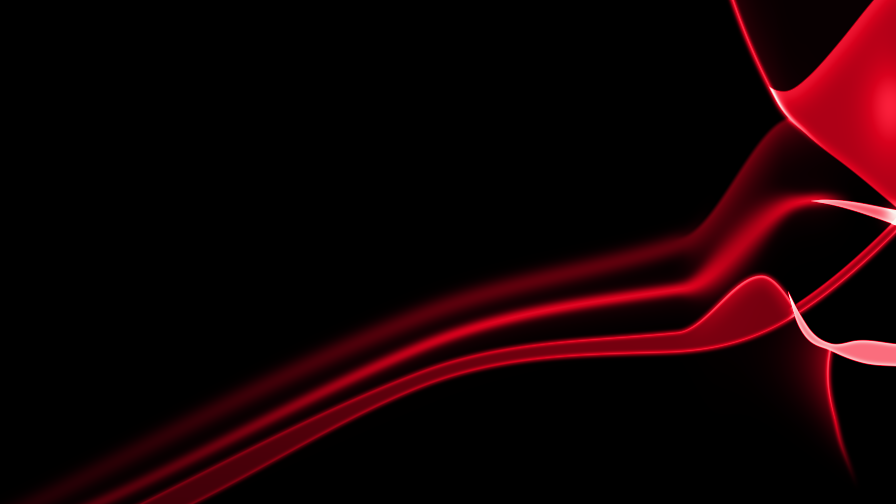
This background is drawn by a Shadertoy shader. Its source:

```glsl
// Glowing red silk ribbons sweeping across black into a folded knot at the right.

// Cubic between two nodes (position, value, slope), straight outside them.
float hermite(float x, vec3 a, vec3 b) {
    float h = b.x - a.x;
    float t = clamp((x - a.x) / h, 0.0, 1.0);
    return mix(a.y, b.y, t * t * (3.0 - 2.0 * t))
         + h * t * (1.0 - t) * (a.z * (1.0 - t) - b.z * t)
         + a.z * min(x - a.x, 0.0) + b.z * max(x - b.x, 0.0);
}

float spline(float x, vec3 a, vec3 b, vec3 c, vec3 d, vec3 e) {
    if (x < b.x) return hermite(x, a, b);
    if (x < c.x) return hermite(x, b, c);
    if (x < d.x) return hermite(x, c, d);
    return hermite(x, d, e);
}

// Signed distance above a spline, corrected for its slope.
float above(vec2 p, vec3 a, vec3 b, vec3 c, vec3 d, vec3 e) {
    float y = spline(p.x, a, b, c, d, e);
    float slope = (spline(p.x + 0.01, a, b, c, d, e) - y) / 0.01;
    return (p.y - y) * inversesqrt(1.0 + slope * slope);
}

float inside(float d) {
    float pixel = 9.0 / iResolution.y;
    return smoothstep(-pixel, pixel, d);
}

float glow(float d, float width) {
    return exp(-d * d / (width * width));
}

// Black through crimson to pale pink.
vec3 heat(float v) {
    float pale = clamp(v - 0.85, 0.0, 1.0);
    return vec3(min(v, 0.98), 0.95 * pale, 0.13 * min(v, 1.0) + 0.8 * pale);
}

void mainImage(out vec4 fragColor, in vec2 fragCoord) {
    vec2 p = fragCoord / iResolution.y * 9.0;
    float x = p.x;

    // Large fold in the upper right corner
    float fold = above(p, vec3(13.08, 9.0, -2.9), vec3(13.85, 7.23, -1.9),
        vec3(14.4, 6.6, -0.95), vec3(15.0, 6.12, -0.75), vec3(16.0, 5.3, -0.85));
    float hollow = above(p, vec3(13.6, 7.55, -0.9), vec3(14.0, 7.37, 0.0),
        vec3(14.4, 7.6, 0.9), vec3(15.0, 8.26, 1.2), vec3(15.6, 9.0, 1.15));
    float sheet = 0.68 + 0.25 * glow(hollow, 0.3) + 0.2 * glow(fold, 0.12)
        + 0.3 * glow(length((p - vec2(15.9, 7.1)) * vec2(1.3, 0.7)), 0.6)
        - 0.2 * smoothstep(0.5, 1.6, -hollow) * smoothstep(7.2, 8.8, p.y);
    float haze = 0.03 + 0.16 * exp(-max(fold, 0.0) / 0.3);
    float foldMask = inside(fold);
    float v = foldMask * mix(sheet, haze, inside(hollow));
    v += 0.9 * glow(fold, 0.05) * smoothstep(6.2, 7.2, p.y);

    // Upper strand opening into a dim veil
    float veil = above(p, vec3(0.0, -0.2, 0.5), vec3(7.5, 3.45, 0.4),
        vec3(12.2, 4.76, 0.33), vec3(14.0, 6.85, 0.5), vec3(16.0, 7.3, 0.2));
    float strand = mix(0.13, 0.36, smoothstep(0.0, 10.0, x)) * glow(veil + 0.09, 0.19);
    float drape = 0.5 * smoothstep(-0.05, 0.05, -veil) * exp(min(veil, 0.0) / 0.38);
    v += (1.0 - foldMask) * mix(strand, drape, smoothstep(11.9, 12.8, x));

    // Middle strand and the pale blade at its end
    float middle = above(p, vec3(1.5, -0.1, 0.45), vec3(7.5, 2.8, 0.42),
        vec3(12.2, 3.85, 0.15), vec3(14.2, 5.38, 0.25), vec3(16.0, 5.25, -0.2));
    float swell = smoothstep(12.0, 13.1, x) * (1.0 - smoothstep(13.3, 14.5, x));
    float power = mix(0.28, 0.75, smoothstep(2.0, 9.5, x)) - 0.2 * swell;
    float fade = 1.0 - smoothstep(14.5, 15.3, x);
    v += (1.0 - foldMask) * fade * (power * glow(middle, 0.11 + 0.17 * swell)
        + 0.22 * power * exp(-abs(middle + 0.05) / 0.22));
    float blade = p.y - hermite(x, vec3(14.3, 5.4, 0.0), vec3(16.0, 4.98, -0.35));
    float bladeMask = inside(-middle) * inside(blade) * smoothstep(14.2, 14.7, x);
    v = max(v, bladeMask * (1.2 + 0.4 * glow(middle, 0.05) + 0.3 * glow(blade, 0.05)));

    // Lower ribbon with its rounded crest, then the twist rising right
    float crest = above(p, vec3(2.5, 0.0, 0.5), vec3(7.5, 2.36, 0.38),
        vec3(12.1, 3.07, 0.1), vec3(13.6, 4.08, 0.0), vec3(14.2, 3.5, -1.6));
    float hem = above(p, vec3(3.45, 0.0, 0.5), vec3(7.5, 2.08, 0.4),
        vec3(11.9, 2.7, 0.03), vec3(14.1, 3.3, 0.6), vec3(16.0, 4.85, 1.0));
    float lit = smoothstep(2.0, 12.0, x);
    float ribbon = inside(-crest) * inside(hem);
    v += ribbon * mix(0.24, 0.46, lit);
    v += mix(0.22, 0.55, lit) * (glow(crest, 0.045) * (1.0 - smoothstep(14.1, 14.2, x))
        + glow(hem, 0.045));
    v += 0.25 * ribbon * glow(crest, 0.2) * smoothstep(12.0, 13.5, x);
    float twist = smoothstep(14.05, 14.3, x);
    v += twist * inside(hem) * inside(0.17 - hem) * (0.5 + 0.4 * glow(hem - 0.15, 0.05));

    // Pale crescent curling into a lens
    float outer = above(p, vec3(14.08, 3.75, -4.5), vec3(14.35, 3.03, -1.4),
        vec3(14.85, 2.73, -0.5), vec3(15.4, 2.52, -0.25), vec3(16.0, 2.46, -0.05));
    float inner = above(p, vec3(14.1, 3.75, -2.0), vec3(14.42, 3.18, -1.5),
        vec3(14.83, 2.87, -0.3), vec3(15.3, 2.92, 0.1), vec3(16.0, 2.86, -0.1));
    float lens = inside(outer) * inside(-inner) * inside(3.8 - p.y);
    v = max(v, lens * (1.3 + 0.4 * glow(outer, 0.05) + 0.4 * glow(inner, 0.05)));

    // Tail hanging below, glowing toward the left of its edge
    float tail = above(p.yx, vec3(0.3, 15.3, -0.3), vec3(1.0, 15.05, -0.35),
        vec3(1.6, 14.9, -0.25), vec3(2.2, 14.8, -0.05), vec3(2.75, 14.84, 0.2));
    float height = smoothstep(0.2, 2.8, p.y);
    float below = inside(-outer) * inside(-hem);
    v += below * inside(-tail) * 0.62 * height * exp(min(tail, 0.0) / (0.1 + 0.32 * height));
    v += below * 0.65 * glow(tail, 0.05) * smoothstep(0.2, 1.6, p.y);

    // Hot spot where the folds meet
    v += 0.6 * glow(length(p - vec2(16.0, 5.15)), 0.2);

    fragColor = vec4(heat(v), 1.0);
}
```
